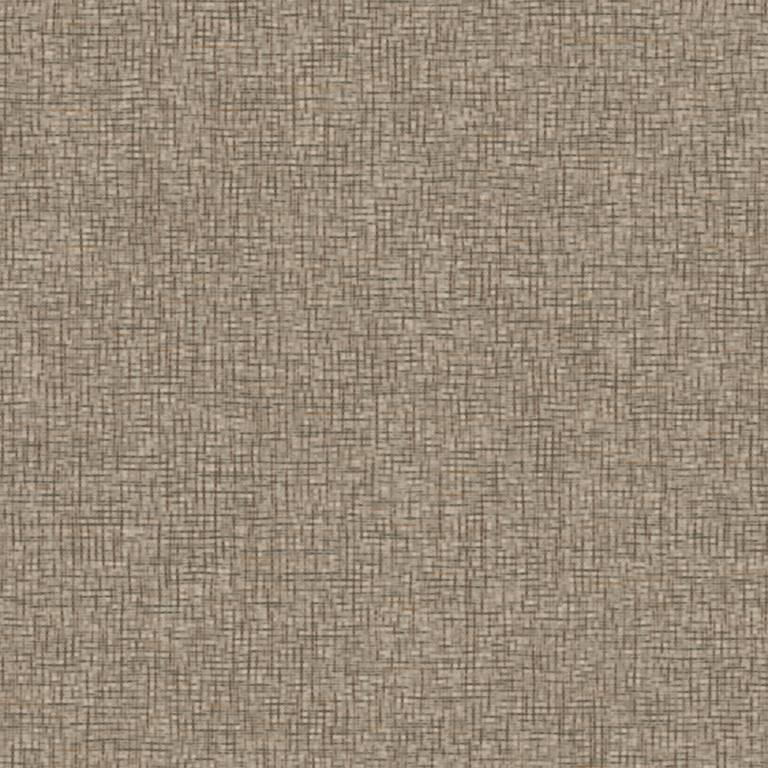
Give the GLSL for this texture, as a Shadertoy shader.

```glsl
// Plain-woven linen: brown warp and charcoal weft streaks on a pale beige cloth.
// Each thread carries slub noise set against its neighbours; rounded over and
// under crossings break the streaks into dashes. Supersampling softens the edges.

const vec2  THREADS = vec2(205.0, 235.0);         // warp and weft counts per canvas
const vec3  LINEN    = vec3(0.722, 0.670, 0.597);
const vec3  BROWN    = vec3(0.385, 0.285, 0.200);
const vec3  CHARCOAL = vec3(0.315, 0.303, 0.252);
const vec3  OCHRE    = vec3(0.480, 0.375, 0.250);
const float WARP_STREAKS = 20.0;                  // slubs along a vertical thread
const float WEFT_STREAKS = 18.0;                  // slubs along a horizontal thread
const float FINE_STREAKS = 72.0;                  // short variation on both
const float CONTRAST_TO_NEIGHBOURS = 0.30;        // evens out the broad tone
const float UNDER_SHOW = 0.42;                    // visibility where a thread dips under
const float GAP_DARKNESS = 0.40;
const float GRAIN = 0.16;
const float WOBBLE = 0.6;                         // thread drift, in thread widths
const float PATCHINESS = 0.06;
const float SOFTNESS = 1.0 / 512.0;               // smallest blur, in canvas units
const float PI = 3.14159;
const int   SAMPLES = 3;

float hash(vec2 p) {
    vec3 q = fract(p.xyx * 0.1031);
    q += dot(q, q.yzx + 33.33);
    return fract((q.x + q.y) * q.z);
}

// Smooth noise running along one thread
float threadNoise(float thread, float along) {
    float i = floor(along);
    float f = smoothstep(0.0, 1.0, along - i);
    return mix(hash(vec2(thread, i)), hash(vec2(thread, i + 1.0)), f);
}

// Smooth noise over the plane
float patchNoise(vec2 p) {
    float row = floor(p.y);
    float f = smoothstep(0.0, 1.0, p.y - row);
    return mix(threadNoise(row, p.x), threadNoise(row + 1.0, p.x), f);
}

// Slub tone of one thread: long streaks, short streaks and its own shade
float slub(float thread, float along, float streaks) {
    float phase = hash(vec2(thread, 7.0));
    return 0.42 * threadNoise(thread, along * streaks + phase)
         + 0.46 * threadNoise(thread + 311.0, along * FINE_STREAKS + phase)
         + 0.12 * phase;
}

// How dark a thread is dyed, relative to the threads beside it
float dye(float thread, float along, float streaks, float bias) {
    float beside = slub(thread - 1.0, along, streaks) + slub(thread + 1.0, along, streaks);
    float tone = slub(thread, along, streaks) + CONTRAST_TO_NEIGHBOURS * (1.0 - beside);
    return smoothstep(0.25, 0.92, tone + bias);
}

// Rounded cross-section of a thread, 1 at its centre
float profile(float offset) {
    return 1.0 - smoothstep(0.14, 0.54, abs(offset));
}

vec3 weave(vec2 uv) {
    // Thread grid with a slight drift
    vec2 drift = vec2(patchNoise(uv * 27.0 + 40.0), patchNoise(uv * 27.0 + 90.0)) - 0.5;
    vec2 grid = uv * THREADS + WOBBLE * drift + 2.0;
    vec2 id = floor(grid);
    vec2 offset = grid - id - 0.5;

    // Dyed streaks, gathered in faint patches
    float warpBias = PATCHINESS * (patchNoise(uv * vec2(22.0, 14.0) + 150.0) - 0.5);
    float weftBias = PATCHINESS * (patchNoise(uv * vec2(12.0, 26.0) + 220.0) - 0.5);
    float warp = dye(id.x + 500.0, uv.y, WARP_STREAKS, warpBias);
    float weft = dye(id.y + 1100.0, uv.x, WEFT_STREAKS, weftBias);

    // Alternating crossings, rounded where one thread dives below the other
    float warpOver = 0.5 - 0.5 * sin(PI * grid.x) * sin(PI * grid.y);
    float warpShow = mix(UNDER_SHOW, 1.0, warpOver);
    float weftShow = mix(1.0, UNDER_SHOW, warpOver);

    // Colour, with a few ochre stretches in the weft
    float ochre = step(0.93, hash(vec2(id.y, floor(uv.x * 16.0) + 60.0)));
    vec3 color = LINEN + GRAIN * (threadNoise(id.y + 300.0, grid.x * 0.8) - 0.5);
    color = mix(color, BROWN, warp * warpShow * profile(offset.x));
    color = mix(color, mix(CHARCOAL, OCHRE, ochre), weft * weftShow * profile(offset.y));

    // Shaded holes of uneven depth between threads
    vec2 edge = smoothstep(0.22, 0.50, abs(offset));
    float gap = GAP_DARKNESS * hash(floor(grid + 0.5) + 700.0);
    return color * (1.0 - gap * edge.x * edge.y);
}

void mainImage(out vec4 fragColor, in vec2 fragCoord) {
    float canvas = min(iResolution.x, iResolution.y);
    float blur = max(1.0 / canvas, SOFTNESS);
    vec3 sum = vec3(0.0);
    for (int y = 0; y < SAMPLES; y++) {
        for (int x = 0; x < SAMPLES; x++) {
            vec2 jitter = (vec2(x, y) + 0.5) / float(SAMPLES) - 0.5;
            sum += weave(fragCoord / canvas + jitter * blur);
        }
    }
    fragColor = vec4(sum / float(SAMPLES * SAMPLES), 1.0);
}
```
